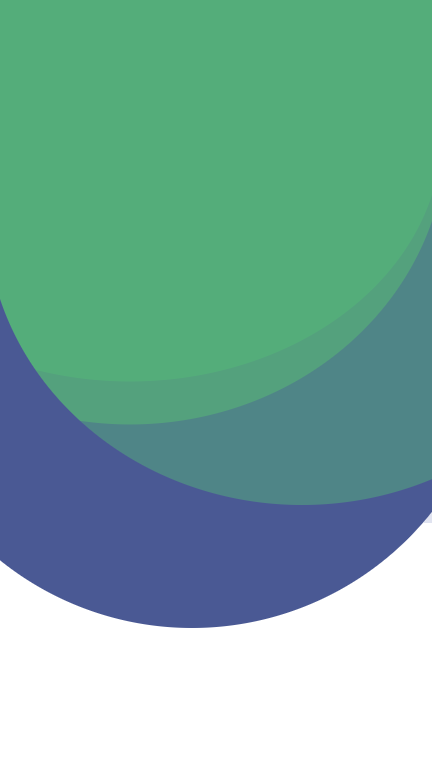
A WebGL 1 fragment shader for this background:

```glsl
precision highp float;
// Flat background of overlapping rounded bowls hanging from the top edge.
// Each bowl is the lower half of an ellipse, continued straight upward;
// the two green bowls are clipped by the teal one, over blue and white.

uniform vec2 u_resolution;

#define ASPECT      1.77778
#define BLUE_BOWL   vec4(0.4444, 1.0324, 0.7083, 0.7083)
#define TEAL_BOWL   vec4(0.6991, 1.2847, 0.7315, 0.6759)
#define MID_BOWL    vec4(0.3009, 1.4711, 0.7338, 0.6759)
#define LIGHT_BOWL  vec4(0.3009, 1.4711, 0.7222, 0.5764)
#define TAB_CORNER  vec2(0.9815, 0.5671)

const vec3 WHITE    = vec3(1.0);
const vec3 LAVENDER = vec3(0.88, 0.89, 0.94);
const vec3 BLUE     = vec3(0.29, 0.35, 0.58);
const vec3 TEAL     = vec3(0.31, 0.52, 0.53);
const vec3 MID      = vec3(0.33, 0.63, 0.49);
const vec3 LIGHT    = vec3(0.33, 0.68, 0.48);

// Smooth coverage from a signed distance, about one pixel wide.
float coverage(float dist) {
    return clamp(0.5 - dist * u_resolution.x, 0.0, 1.0);
}

// Bowl: xy is the ellipse centre, zw its radii; sides rise vertically.
float bowl(vec2 p, vec4 shape) {
    vec2 q = p - shape.xy;
    q.y = min(q.y, 0.0);
    vec2 scaled = q / shape.zw;
    float radial = length(scaled);
    float slope = max(length(scaled / shape.zw), 1e-4);
    return coverage(radial * (radial - 1.0) / slope);
}

void main() {
    // Canvas width is one unit, y points up.
    vec2 p = gl_FragCoord.xy / u_resolution * vec2(1.0, ASPECT);

    // Pale tab peeking out at the right edge.
    vec2 tab = TAB_CORNER - p;
    vec3 color = mix(WHITE, LAVENDER, coverage(max(tab.x, tab.y)));

    // Greens are layered first, then cut by the teal outline.
    vec3 inner = mix(TEAL, MID, bowl(p, MID_BOWL));
    inner = mix(inner, LIGHT, bowl(p, LIGHT_BOWL));

    color = mix(color, BLUE, bowl(p, BLUE_BOWL));
    color = mix(color, inner, bowl(p, TEAL_BOWL));

    gl_FragColor = vec4(color, 1.0);
}
```
